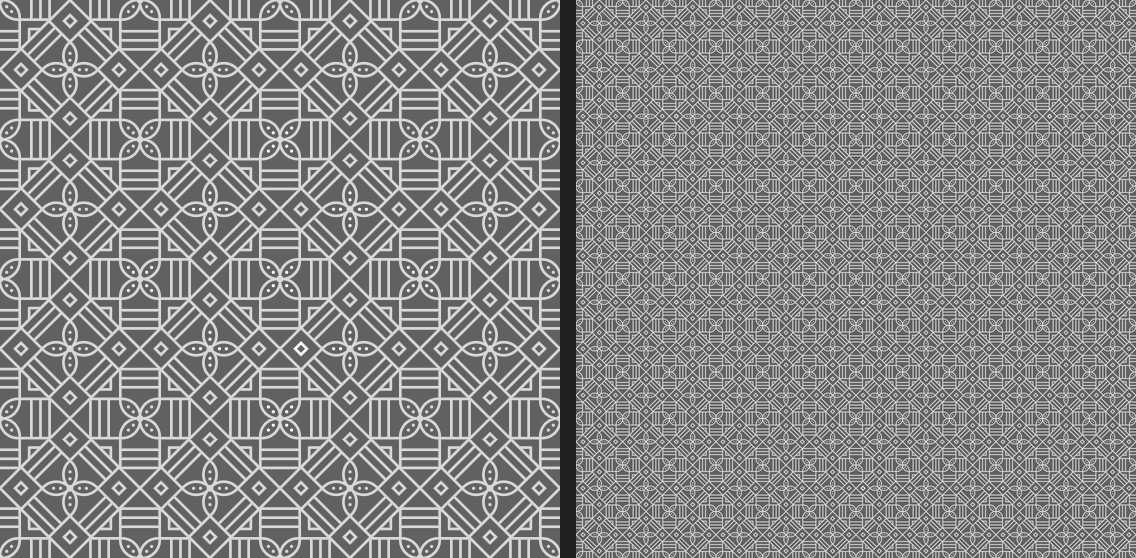
Left: one tile. Right: repeated 3 by 3.
Reproduce this pattern procedurally as a Shadertoy shader.

```glsl
// Line lattice of two four-petal motifs, one upright and one turned 45 degrees,
// set in a checker of diamonds. Each motif is folded to one octant and drawn
// with distances to segments and arcs; one cell spans 192 design units.

#define REPEATS 4.0
#define CELL 192.0
#define LINE_WIDTH 3.7
#define BOX 27.0
#define ARM_END 68.0
#define PETAL_LENGTH 38.0
#define PETAL_BULGE 9.0
#define DOT_RADIUS 2.2
#define GROUND vec3(0.38)
#define LINE_COLOR vec3(0.85)
#define ACCENT vec3(0.97)

float segment(vec2 p, vec2 a, vec2 b) {
    vec2 ab = b - a;
    return length(p - a - ab * clamp(dot(p - a, ab) / dot(ab, ab), 0.0, 1.0));
}

// Mirror into the octant 0 <= y <= x
vec2 foldOctant(vec2 p) {
    p = abs(p);
    return p.x < p.y ? p.yx : p;
}

vec2 turn45(vec2 p) {
    return vec2(p.x + p.y, p.y - p.x) * sqrt(0.5);
}

// Signed distance to the arms, stripes, petals and hub of one motif
float motifLines(vec2 q) {
    float d = segment(q, vec2(BOX), vec2(ARM_END, BOX));
    for (int i = 0; i < 3; i++) {
        float x = ARM_END - 12.5 * float(i);
        d = min(d, segment(q, vec2(x, 0.0), vec2(x, BOX)));
    }
    // Leaf outline: one arc, mirrored by the fold
    float halfLength = 0.5 * PETAL_LENGTH;
    float radius = (halfLength * halfLength / PETAL_BULGE + PETAL_BULGE) * 0.5;
    vec2 leaf = abs(turn45(q));
    d = min(d, abs(length(leaf - vec2(halfLength, PETAL_BULGE - radius)) - radius));
    return min(d - 0.5 * LINE_WIDTH, length(q) - 4.8);
}

// Signed distance to the two dots in each petal
float petalDots(vec2 q) {
    vec2 leaf = turn45(q);
    float d = min(length(leaf - vec2(13.0, 0.0)), length(leaf - vec2(22.5, 0.0)));
    return d - DOT_RADIUS;
}

// Motifs near the middle of the canvas carry brighter dots
float centreGlow(vec2 motifCentre) {
    return 1.0 - step(0.26, length(motifCentre / REPEATS - 0.5));
}

void mainImage(out vec4 fragColor, in vec2 fragCoord) {
    vec2 grid = fragCoord / iResolution.xy * REPEATS;
    float pixel = CELL * REPEATS / iResolution.y;

    // Local frames of the turned and the upright motif
    vec2 turned = (fract(grid) - 0.5) * CELL;
    vec2 upright = (fract(grid + 0.5) - 0.5) * CELL;
    vec2 qTurned = foldOctant(turn45(turned));
    vec2 qUpright = foldOctant(upright);

    float lines = min(motifLines(qTurned), motifLines(qUpright));

    // Diamond lattice between the motifs
    float lattice = abs(abs(turned.x) + abs(turned.y) - 0.5 * CELL) * sqrt(0.5);
    lines = min(lines, lattice - 0.5 * LINE_WIDTH);

    // Corner brackets of the upright motif
    float bracket = segment(qUpright, vec2(40.0), vec2(56.0, 40.0));
    lines = min(lines, bracket - 0.5 * LINE_WIDTH);

    // Small squares in the corners of the turned motif
    vec2 corner = abs(qTurned - 0.5 * (BOX + ARM_END));
    float square = abs(max(corner.x, corner.y) - 5.7) - 0.5 * LINE_WIDTH;
    lines = min(lines, square);

    float dotsTurned = petalDots(qTurned);
    float dotsUpright = petalDots(qUpright);
    float dots = min(dotsTurned, dotsUpright);

    // One bright square and the bright middle dots
    vec2 brightSquare = vec2(2.154, 1.5);
    float glow = dotsTurned < dotsUpright
        ? centreGlow(floor(grid) + 0.5) : centreGlow(floor(grid + 0.5));
    float squareGlow = step(length(grid - brightSquare), 0.085);

    float lineMask = clamp(0.5 - lines / pixel, 0.0, 1.0);
    float dotMask = clamp(0.5 - dots / pixel, 0.0, 1.0);
    vec3 color = mix(GROUND, mix(LINE_COLOR, ACCENT, squareGlow), lineMask);
    color = mix(color, mix(LINE_COLOR, ACCENT, glow), dotMask);
    fragColor = vec4(color, 1.0);
}
```
